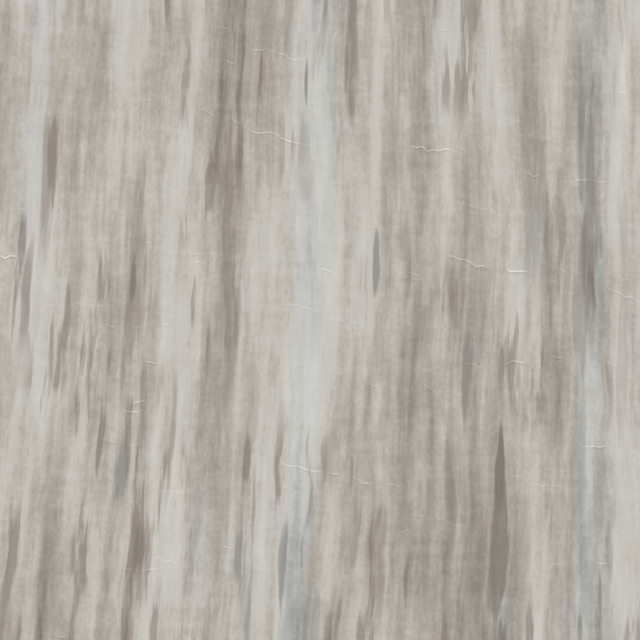
Reproduce this texture procedurally as a WebGL 2 fragment shader.

```glsl
#version 300 es
precision highp float;
// Pale streaked marble: stretched noise forms straight, slightly leaning bands
// in warm and cool greys, with ragged dark streaks and flecks scattered over
// them and fine, broken light cracks running almost across the grain.

uniform vec2 u_resolution;
out vec4 fragColor;

const int STREAKS = 44;
const int CRACKS = 70;
const vec3 WARM_DROP = vec3(0.000, 0.023, 0.062);
const vec3 COOL_DROP = vec3(0.008, 0.008, 0.024);
const vec3 UMBER = vec3(0.42, 0.38, 0.34);
const vec3 SLATE = vec3(0.46, 0.46, 0.445);

float hash(vec2 p) {
  vec3 q = fract(vec3(p.xyx) * 0.1031);
  q += dot(q, q.yzx + 33.33);
  return fract((q.x + q.y) * q.z);
}

float noise(vec2 p) {
  vec2 cell = floor(p);
  vec2 f = fract(p);
  f = f * f * (3.0 - 2.0 * f);
  float low = mix(hash(cell), hash(cell + vec2(1, 0)), f.x);
  float high = mix(hash(cell + vec2(0, 1)), hash(cell + vec2(1, 1)), f.x);
  return mix(low, high, f.y);
}

float fbm(vec2 p) {
  float sum = 0.0;
  float amplitude = 0.533;
  for (int i = 0; i < 4; i++) {
    sum += amplitude * noise(p);
    p = p * 2.03 + vec2(17.3, 9.1);
    amplitude *= 0.5;
  }
  return sum;
}

// Bends the plane so that vertical bands lean and fray.
vec2 grainSpace(vec2 p) {
  float lean = 0.08 * (1.0 - p.x) * p.y;
  float waver = 0.022 * (fbm(p * vec2(3.0, 2.0) + 40.0) - 0.5);
  float fray = 0.007 * (fbm(p * vec2(20.0, 14.0) + 70.0) - 0.5);
  return vec2(p.x - lean + waver + fray, p.y);
}

// Tapered vertical streak broken into splinters by fibre noise.
float streak(vec2 offset, float halfLength, float halfWidth, float fibre) {
  float along = offset.y / halfLength;
  float across = offset.x / halfWidth;
  float body = 1.0 - along * along - across * across;
  return smoothstep(0.0, 1.0, 0.75 * body + 3.2 * (fibre - 0.5))
       * smoothstep(-0.3, 0.5, body);
}

// Thin wavering line that fades out towards both ends.
float crack(vec2 offset, float halfLength, float slope, float seed) {
  float bend = 0.012 * (noise(vec2(offset.x * 28.0, seed)) - 0.5)
             + 0.006 * (noise(vec2(offset.x * 110.0, seed + 5.0)) - 0.5);
  float dist = abs(offset.y - slope * offset.x - bend);
  float line = 1.0 - smoothstep(0.0002, 0.002, dist);
  return line * (1.0 - smoothstep(0.4, 1.0, abs(offset.x) / halfLength));
}

float cracks(vec2 p) {
  float sum = 0.0;
  for (int i = 0; i < CRACKS; i++) {
    float id = float(i);
    vec2 center = vec2(hash(vec2(id, 3.0)), hash(vec2(id, 8.0)));
    float halfLength = mix(0.012, 0.13, pow(hash(vec2(id, 14.0)), 2.0));
    float slope = mix(-0.38, 0.08, hash(vec2(id, 21.0)));
    float strength = mix(0.2, 1.0, pow(hash(vec2(id, 27.0)), 2.0));
    sum = max(sum, strength * crack(p - center, halfLength, slope, id * 7.0));
  }
  return sum * smoothstep(0.2, 0.8, noise(p * vec2(65.0, 40.0)));
}

vec3 addStreaks(vec3 color, vec2 g, float fibre) {
  for (int i = 0; i < STREAKS; i++) {
    float id = float(i);
    vec2 center = vec2(hash(vec2(id, 51.0)), hash(vec2(id, 58.0)));
    float size = pow(hash(vec2(id, 63.0)), 2.0);
    float halfLength = mix(0.05, 0.28, size);
    float halfWidth = mix(0.006, 0.024, size);
    float strength = mix(0.2, 0.6, hash(vec2(id, 71.0)));
    vec3 stain = mix(UMBER, SLATE, step(0.72, hash(vec2(id, 77.0))));
    float cover = streak(g - center, halfLength, halfWidth, fibre);
    color = mix(color, stain, strength * cover);
  }
  return color;
}

void main() {
  vec2 p = gl_FragCoord.xy / u_resolution;
  vec2 g = grainSpace(p);

  // Layers of stretched noise, from wide bands to hair-fine fibres
  float bands = fbm(g * vec2(9.0, 0.8) + 3.0);
  float strands = fbm(g * vec2(30.0, 2.2) + 11.0);
  float fibre = fbm(g * vec2(75.0, 8.0) + 23.0);
  float hair = noise(g * vec2(210.0, 26.0) + 5.0);
  float grain = noise(p * vec2(250.0, 190.0));
  float crinkle = fbm(p * vec2(30.0, 85.0) + 60.0);
  float tone = 0.722 + 0.32 * (bands - 0.5) + 0.24 * (strands - 0.5)
             + 0.18 * (fibre - 0.5) + 0.045 * (hair - 0.5)
             + 0.04 * (grain - 0.5) + 0.06 * (crinkle - 0.5);
  tone = min(tone, 0.765 + 0.45 * (tone - 0.765));

  // Warm and cool greys alternate across the bands
  float cool = smoothstep(0.48, 0.75, fbm(g * vec2(13.0, 0.7) + 90.0));
  cool = max(cool, 0.5 * smoothstep(0.72, 0.8, tone));
  vec3 color = tone - mix(WARM_DROP, COOL_DROP, cool);

  // Small dark flecks gather in patches, larger streaks lie over them
  float patches = smoothstep(0.42, 0.65, fbm(p * vec2(7.0, 4.0) + 15.0));
  float flecks = smoothstep(0.58, 0.76, fbm(g * vec2(62.0, 7.0) + 130.0));
  color = mix(color, UMBER, 0.42 * flecks * patches);
  color = addStreaks(color, g, fibre);

  float relief = cracks(p) - 0.35 * cracks(p + vec2(0.0, 0.003));
  color += 0.13 * relief;
  fragColor = vec4(clamp(color, 0.0, 1.0), 1.0);
}
```
